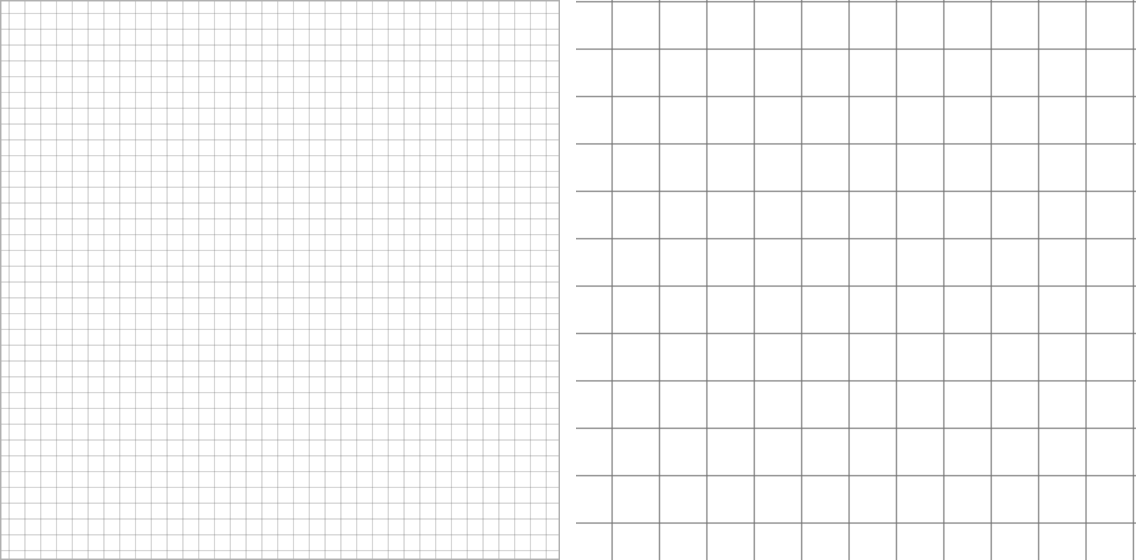
Left, the full canvas; right, a detail of the centre.
Give the GLSL for this pattern, as a three.js fragment shader.

```glsl
varying vec2 vUv;

const float PITCH = 0.02821;                    // cell size, same both ways
const vec2 FIRST_LINE = vec2(0.0163, 0.0168);   // leftmost and lowest line
const float LINE_WIDTH = 0.00068;
const float BORDER_WIDTH = 0.0026;
const vec3 PAPER = vec3(1.0);
const vec3 LINE_INK = vec3(0.45);
const vec3 BORDER_INK = vec3(0.69);

// Filtered coverage of a stroke, per axis, at a distance from its centre
vec2 strokeCoverage(vec2 dist, float width, vec2 pixel) {
  vec2 outer = (dist + 0.5 * width) / pixel;
  vec2 inner = (dist - 0.5 * width) / pixel;
  return smoothstep(-1.0, 1.0, outer) - smoothstep(-1.0, 1.0, inner);
}

// Joins the coverage of vertical and horizontal strokes
float combine(vec2 coverage) {
  return 1.0 - (1.0 - coverage.x) * (1.0 - coverage.y);
}

void main() {
  vec2 pixel = fwidth(vUv);

  // Grid of hairlines
  vec2 cell = (vUv - FIRST_LINE) / PITCH;
  vec2 lineDist = abs(fract(cell + 0.5) - 0.5) * PITCH;
  float grid = combine(strokeCoverage(lineDist, LINE_WIDTH, pixel));
  vec3 color = mix(PAPER, LINE_INK, grid);

  // Frame along the canvas edge
  vec2 edgeDist = min(vUv, 1.0 - vUv);
  vec2 outside = clamp((edgeDist - BORDER_WIDTH) / pixel + 0.5, 0.0, 1.0);
  color = mix(color, BORDER_INK, combine(1.0 - outside));

  gl_FragColor = vec4(color, 1.0);
}
```
